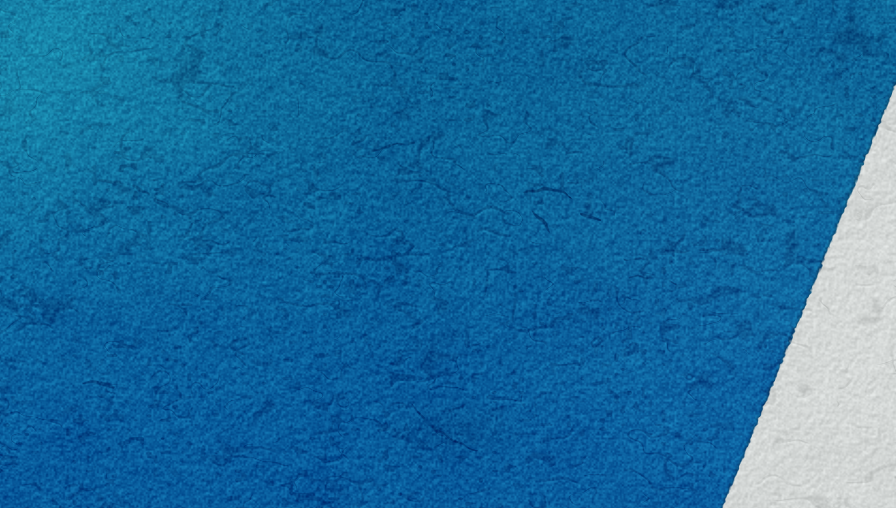
This texture is drawn by a WebGL 1 fragment shader. Its source:

```glsl
precision highp float;
// Weathered blue plaster wall with a slanted pale panel at the lower right.
uniform vec2 u_resolution;

float hash(vec2 p) {
  vec3 q = fract(vec3(p.xyx) * 0.1031);
  q += dot(q, q.yzx + 33.33);
  return fract((q.x + q.y) * q.z);
}

float noise(vec2 p) {
  vec2 i = floor(p);
  vec2 f = fract(p);
  f = f * f * (3.0 - 2.0 * f);
  return mix(mix(hash(i), hash(i + vec2(1.0, 0.0)), f.x),
             mix(hash(i + vec2(0.0, 1.0)), hash(i + 1.0), f.x), f.y);
}

float fbm(vec2 p) {
  float sum = 0.0;
  float amp = 0.5;
  for (int i = 0; i < 4; i++) {
    sum += amp * noise(p);
    p = mat2(1.6, 1.2, -1.2, 1.6) * p + 7.3;
    amp *= 0.5;
  }
  return sum;
}

// Tapered stroke from a to b, arched sideways by bend.
float stroke(vec2 p, vec2 a, vec2 b, float bend, float width) {
  vec2 axis = b - a;
  float len = length(axis);
  vec2 dir = axis / len;
  vec2 rel = p - a;
  float t = clamp(dot(rel, dir) / len, 0.0, 1.0);
  float arch = 4.0 * t * (1.0 - t);
  vec2 nearest = dir * t * len + vec2(-dir.y, dir.x) * bend * arch;
  float w = width * (0.35 + 0.65 * arch);
  return 1.0 - smoothstep(w * 0.4, w + 0.002, length(rel - nearest));
}

// Distinct larger cracks in the paint, broken up along their length.
float cracks(vec2 p) {
  float gaps = smoothstep(0.2, 0.55, noise(p * 70.0 + 3.0));
  p += (vec2(noise(p * 55.0), noise(p * 55.0 + 31.0)) - 0.5) * 0.009;
  float faint = stroke(p, vec2(0.17, 0.644), vec2(0.333, 0.592), 0.016, 0.002);
  faint = max(faint, stroke(p, vec2(1.23, 0.49), vec2(1.47, 0.508), 0.008, 0.003));
  faint = max(faint, stroke(p, vec2(1.24, 0.45), vec2(1.33, 0.44), 0.01, 0.002));
  faint = max(faint, stroke(p, vec2(0.688, 0.679), vec2(0.814, 0.72), 0.008, 0.002));
  faint = max(faint, stroke(p, vec2(0.814, 0.2), vec2(0.94, 0.11), -0.01, 0.002));
  float deep = stroke(p, vec2(1.03, 0.622), vec2(1.124, 0.613), 0.008, 0.003);
  deep = max(deep, stroke(p, vec2(1.048, 0.585), vec2(1.083, 0.546), 0.0, 0.003));
  deep = max(deep, stroke(p, vec2(1.147, 0.578), vec2(1.178, 0.564), 0.0, 0.004));
  deep = max(deep, stroke(p, vec2(0.165, 0.247), vec2(0.222, 0.239), 0.004, 0.004));
  return max(0.7 * faint * gaps, deep * (0.75 + 0.25 * gaps));
}

// Short broken wrinkles along the contour lines of warped noise.
float creases(vec2 p, float scale) {
  vec2 q = p * vec2(0.75, 1.2) * scale;
  q += 0.9 * vec2(noise(q * 1.7 + 9.0), noise(q * 1.7 + 47.0));
  float line = 1.0 - smoothstep(0.01, 0.08, abs(noise(q) - 0.5));
  return line * smoothstep(0.58, 0.72, noise(p * scale * 0.9 + 23.0));
}

float plasterHeight(vec2 p) {
  float grains = 0.6 * noise(p * 125.0) + 0.5 * noise(p * 195.0 + 11.0);
  return grains + 0.9 * fbm(p * 34.0);
}

// Relief lit from the upper left.
float relief(vec2 p) {
  vec2 lightStep = vec2(-0.0016, 0.0026);
  return plasterHeight(p - lightStep) - plasterHeight(p + lightStep);
}

float glow(vec2 p, vec2 center, vec2 radius) {
  vec2 d = (p - center) / radius;
  return exp(-dot(d, d));
}

vec3 bluePaint(vec2 p) {
  vec3 color = mix(vec3(0.03, 0.355, 0.61), vec3(0.04, 0.385, 0.585), smoothstep(0.0, 0.9, p.y));
  color += vec3(0.05, 0.135, 0.08) * glow(p, vec2(0.0, 0.92), vec2(0.5, 0.42));
  color += vec3(0.025, 0.035, 0.03) * glow(p, vec2(1.5, 0.5), vec2(0.42, 0.6));
  color -= vec3(0.01, 0.04, 0.045) * glow(p, vec2(0.89, 0.15), vec2(0.1, 0.05));
  color += vec3(0.02, 0.06, 0.04) * (fbm(p * 8.0) - 0.47);
  return color;
}

void main() {
  vec2 p = gl_FragCoord.xy / u_resolution.y;
  float pixel = 1.0 / u_resolution.y;
  float bump = relief(p);
  float grain = noise(p * 270.0 + 5.0) - 0.5;
  float pits = smoothstep(0.7, 0.88, noise(p * vec2(75.0, 110.0) + 17.0)) * noise(p * 13.0);

  // Wrinkles: a dark groove with a lit lower lip
  vec2 lip = p + vec2(-0.002, 0.0045);
  float groove = max(creases(p, 17.0), creases(p + 3.7, 29.0));
  float ridge = max(creases(lip, 17.0), creases(lip + 3.7, 29.0));
  float marks = max(max(0.75 * pits, 0.6 * groove), 1.25 * cracks(p));
  float lit = ridge * (1.0 - groove);

  // Blue field
  vec3 blue = bluePaint(p);
  blue += vec3(0.05, 0.13, 0.11) * (grain - bump * 0.8);
  blue += vec3(0.015, 0.03, 0.025) * lit - vec3(0.03, 0.13, 0.13) * marks;

  // Pale panel
  vec3 pale = vec3(0.83, 0.845, 0.84) + 0.03 * (fbm(p * 9.0) - 0.47);
  pale += 0.05 * grain - 0.075 * bump - 0.06 * max(0.5 * pits, groove) + 0.025 * lit;

  // Finely ragged slanted border with a thin shaded rim
  float border = (p.x - 1.422 - 0.4094 * p.y) * 0.9255;
  border += (noise(p * 170.0) - 0.5) * 0.004;
  blue *= 1.0 - 0.25 * smoothstep(-0.007, 0.0, border);
  vec3 color = mix(blue, pale, smoothstep(-pixel, pixel, border));
  gl_FragColor = vec4(clamp(color, 0.0, 1.0), 1.0);
}
```
